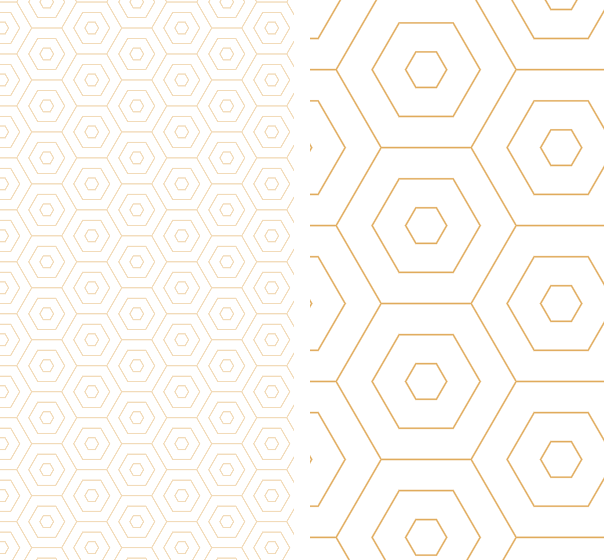
Left: the whole. Right: its middle third, enlarged.
Write a WebGL 1 fragment shader that draws this pattern.

```glsl
precision highp float;

// Honeycomb of flat-topped hexagons, each holding two smaller concentric ones,
// drawn as hairlines on white. Every point is folded into its nearest cell, and
// the hexagonal distance from the cell centre gives all three outlines.

uniform vec2 u_resolution;

// Lengths in canvas heights
const float PITCH = 0.0928;                // vertical step between cells
const vec2 CELL_ORIGIN = vec2(0.0834, 0.9036);
const float LINE_WIDTH = 0.00092;

// Apothems in units of PITCH
const float CELL_APOTHEM = 0.5;
const float RING_APOTHEM = 0.3;
const float CORE_APOTHEM = 0.114;

const float FILTER_PIXELS = 1.2;           // width of the smoothing filter
const vec3 PAPER_COLOR = vec3(1.0);
const vec3 LINE_COLOR = vec3(0.88, 0.67, 0.36);

const float SQRT3 = 1.7320508;

// Offset from the nearest centre of two interleaved rectangular grids.
vec2 hexCellOffset(vec2 p) {
  vec2 period = vec2(SQRT3, 1.0);
  vec2 a = mod(p + 0.5 * period, period) - 0.5 * period;
  vec2 b = mod(p, period) - 0.5 * period;
  return dot(a, a) < dot(b, b) ? a : b;
}

// Apothem of the flat-topped hexagon passing through p.
float hexApothem(vec2 p) {
  p = abs(p);
  return max(p.y, 0.5 * (SQRT3 * p.x + p.y));
}

// Share of a box filter covered by a line whose centre lies at distance d.
float lineCoverage(float d, float width, float filterWidth) {
  float halfLine = 0.5 * width;
  float halfFilter = 0.5 * filterWidth;
  float overlap = min(d + halfFilter, halfLine) - max(d - halfFilter, -halfLine);
  return clamp(overlap / filterWidth, 0.0, 1.0);
}

void main() {
  vec2 p = (gl_FragCoord.xy / u_resolution.y - CELL_ORIGIN) / PITCH;
  float apothem = hexApothem(hexCellOffset(p));

  // Distance to the closest of the three outlines
  float d = abs(apothem - CELL_APOTHEM);
  d = min(d, abs(apothem - RING_APOTHEM));
  d = min(d, abs(apothem - CORE_APOTHEM));

  float filterWidth = FILTER_PIXELS / u_resolution.y;
  float ink = lineCoverage(d * PITCH, LINE_WIDTH, filterWidth);
  gl_FragColor = vec4(mix(PAPER_COLOR, LINE_COLOR, ink), 1.0);
}
```
